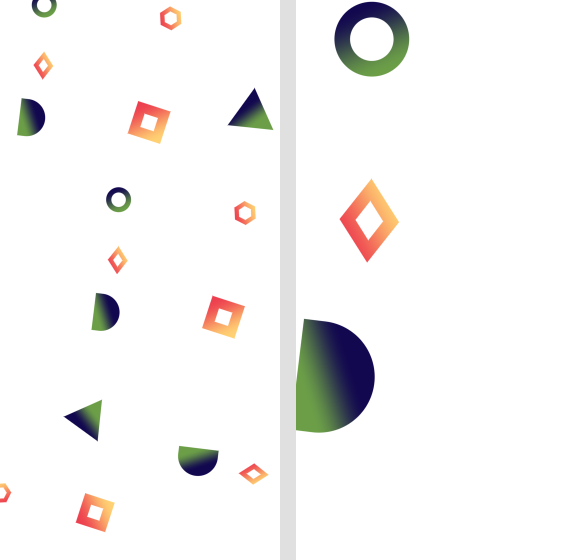
Left, the full canvas; right, a detail of the centre.
Give the GLSL for this pattern, as a WebGL 2 fragment shader.

```glsl
#version 300 es
precision highp float;
// Sparse geometric confetti: gradient rings, rhombs, half discs, hexagons, squares and triangles on white.

uniform vec2 u_resolution;
out vec4 fragColor;

const vec3 WHITE = vec3(1.0);
const vec3 NAVY = vec3(0.07, 0.03, 0.31);
const vec3 GREEN = vec3(0.42, 0.62, 0.28);
const vec3 RED = vec3(0.93, 0.25, 0.31);
const vec3 YELLOW = vec3(1.0, 0.82, 0.45);

// Distance functions, in units of the canvas width
float ring(vec2 p, float radius, float halfWidth) {
    return abs(length(p) - radius) - halfWidth;
}

float rhomb(vec2 p, vec2 halfSize) {
    float slope = dot(abs(p) / halfSize, vec2(1.0)) - 1.0;
    return slope * halfSize.x * halfSize.y / length(halfSize);
}

float halfDisc(vec2 p, float radius, float stem) {
    float rounded = length(vec2(max(p.x, 0.0), p.y)) - radius;
    return max(rounded, -p.x - stem);
}

// Regular polygon with one corner at angle "tilt"
float polygon(vec2 p, float sides, float inradius, float tilt) {
    float sector = radians(360.0) / sides;
    float angle = mod(atan(p.y, p.x) - tilt, sector) - 0.5 * sector;
    return length(p) * cos(angle) - inradius;
}

float cutOut(float shape, float hole) {
    return max(shape, -hole);
}

vec2 rotate(vec2 p, float angle) {
    float c = cos(angle), s = sin(angle);
    return vec2(c * p.x - s * p.y, s * p.x + c * p.y);
}

// Colouring
vec3 gradient(vec3 from, vec3 to, vec2 p, vec2 direction, float span) {
    return mix(from, to, smoothstep(-span, span, dot(p, normalize(direction))));
}

vec3 cover(vec3 below, vec3 paint, float d, float edge) {
    return mix(below, paint, 1.0 - smoothstep(-edge, edge, d));
}

// Ring above a rhomb above a half disc; origin at the rhomb
vec3 drawColumn(vec3 color, vec2 p, float edge) {
    vec2 q = p - vec2(0.003, 0.216);
    vec3 paint = gradient(NAVY, GREEN, q, vec2(0.4, -0.9), 0.042);
    color = cover(color, paint, ring(q, 0.0352, 0.0093), edge);

    q = rotate(p, radians(3.0));
    paint = gradient(RED, YELLOW, q, vec2(0.85, 0.5), 0.042);
    float d = cutOut(rhomb(q, vec2(0.0355, 0.05)), rhomb(q, vec2(0.0165, 0.0235)));
    color = cover(color, paint, d, edge);

    q = p - vec2(-0.060, -0.186);
    paint = gradient(GREEN, NAVY, q - vec2(0.010, 0.0), vec2(0.95, 0.3), 0.032);
    d = halfDisc(rotate(q, radians(7.0)), 0.0664, 0.026);
    return cover(color, paint, d, edge);
}

// Square with a hexagon above and a triangle beside it; origin at the square
vec3 drawCluster(vec3 color, vec2 p, float edge) {
    float tilt = radians(27.0);
    vec3 paint = gradient(RED, YELLOW, p, vec2(0.4, -0.9), 0.075);
    float d = cutOut(polygon(p, 4.0, 0.0607, tilt), polygon(p, 4.0, 0.025, tilt));
    color = cover(color, paint, d, edge);

    vec2 q = p - vec2(0.077, 0.372);
    tilt = radians(33.0);
    paint = gradient(RED, YELLOW, q, vec2(0.95, 0.3), 0.048);
    d = cutOut(polygon(q, 6.0, 0.037, tilt), polygon(q, 6.0, 0.0215, tilt));
    color = cover(color, paint, d, edge);

    q = p - vec2(0.367, 0.029);
    paint = gradient(NAVY, GREEN, q, vec2(0.6, -0.8), 0.038);
    return cover(color, paint, polygon(q, 3.0, 0.0474, radians(84.0)), edge);
}

void main() {
    vec2 p = gl_FragCoord.xy / u_resolution.x;
    float edge = 0.7 / u_resolution.x;
    vec2 rowStep = vec2(0.2656, -0.6953);
    float quarterTurn = radians(90.0);
    vec3 color = WHITE;

    // Two staggered upright rows
    for (int row = 0; row < 2; row++) {
        vec2 q = p - rowStep * float(row);
        color = drawColumn(color, q - vec2(0.155, 1.766), edge);
        color = drawCluster(color, q - vec2(0.5326, 1.5625), edge);
    }

    // Last row: both groups turned on their sides and rescaled
    float columnScale = 1.07, clusterScale = 0.91;
    vec2 column = rotate(p - vec2(0.906, 0.307), quarterTurn) / columnScale;
    vec2 cluster = rotate(p - vec2(0.340, 0.169), -quarterTurn) / clusterScale;
    color = drawColumn(color, column, edge / columnScale);
    color = drawCluster(color, cluster, edge / clusterScale);

    fragColor = vec4(color, 1.0);
}
```
